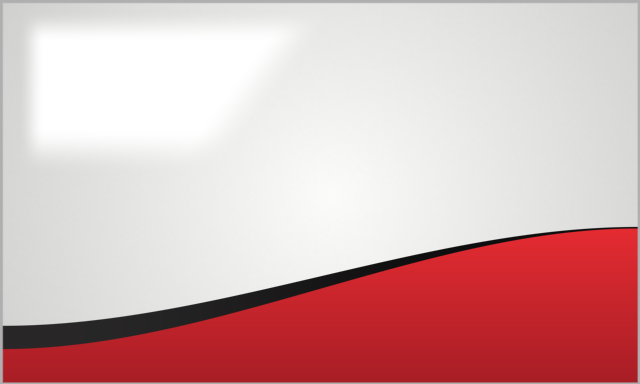
Give the GLSL for this background, as a Shadertoy shader.

```glsl
const float ASPECT = 1.662;

// Paper
const vec2  GLOW_CENTER  = vec2(0.861, 0.491);
const vec3  GLOW_COLOR   = vec3(0.985, 0.985, 0.98);
const float GLOW_FALLOFF = 0.172;
const float GRAIN        = 0.004;

// Soft white panel: left, bottom and top limits, then its slanted right side
const float PANEL_LEFT   = 0.082;
const float PANEL_BOTTOM = 0.608;
const float PANEL_TOP    = 0.931;
const vec2  SLANT_NORMAL = vec2(0.804, -0.594);
const float SLANT_OFFSET = 0.074;
const float PANEL_BLUR   = 0.052;

// Wave: heights at the left and right ends
const vec2 BAND_ENDS  = vec2(0.1515, 0.409);
const vec2 RED_ENDS   = vec2(0.091, 0.405);
const vec3 BAND_LEFT  = vec3(0.155, 0.15, 0.15);
const vec3 BAND_RIGHT = vec3(0.06, 0.055, 0.06);
const vec3 RED_LOW    = vec3(0.655, 0.115, 0.145);
const vec3 RED_HIGH   = vec3(0.895, 0.17, 0.195);

// Frame: lower-left and upper-right inner corners
const vec2 FRAME_MIN   = vec2(0.0075, 0.004);
const vec2 FRAME_MAX   = vec2(1.656, 0.992);
const vec3 FRAME_COLOR = vec3(0.69, 0.685, 0.685);

float hash(vec2 p) {
    return fract(sin(dot(p, vec2(127.1, 311.7))) * 43758.5453);
}

// Coverage of the region where d is negative
float fill(float d, float softness) {
    return 1.0 - smoothstep(-softness, softness, d);
}

float waveHeight(float x, vec2 ends) {
    return mix(ends.x, ends.y, smoothstep(FRAME_MIN.x, FRAME_MAX.x, x));
}

vec3 paper(vec2 p) {
    float grain = hash(floor(p * 120.0)) - 0.5;
    return GLOW_COLOR - GLOW_FALLOFF * distance(p, GLOW_CENTER) + GRAIN * grain;
}

float panel(vec2 p) {
    float left   = fill(PANEL_LEFT - p.x, PANEL_BLUR * 0.65);
    float bottom = fill(PANEL_BOTTOM - p.y, PANEL_BLUR * 1.15);
    float top    = fill(p.y - PANEL_TOP, PANEL_BLUR * 0.8);
    float slant  = fill(dot(p, SLANT_NORMAL) - SLANT_OFFSET, PANEL_BLUR * 1.1);
    return left * bottom * top * slant;
}

void mainImage(out vec4 fragColor, in vec2 fragCoord) {
    vec2 p = fragCoord / iResolution.xy * vec2(ASPECT, 1.0);
    float edge = 0.8 / iResolution.y;

    // Paper with the glowing panel
    vec3 color = mix(paper(p), vec3(1.0), panel(p));

    // Dark band, then the red field over it
    vec3 band = mix(BAND_LEFT, BAND_RIGHT, smoothstep(0.2, 1.2, p.x));
    color = mix(color, band, fill(p.y - waveHeight(p.x, BAND_ENDS), edge));
    vec3 red = mix(RED_LOW, RED_HIGH, clamp(p.y / RED_ENDS.y, 0.0, 1.0));
    color = mix(color, red, fill(p.y - waveHeight(p.x, RED_ENDS), edge));

    // Thin grey frame
    vec2 outside = max(FRAME_MIN - p, p - FRAME_MAX);
    float inside = fill(max(outside.x, outside.y), edge * 1.3);
    color = mix(FRAME_COLOR, color, inside);

    fragColor = vec4(color, 1.0);
}
```
